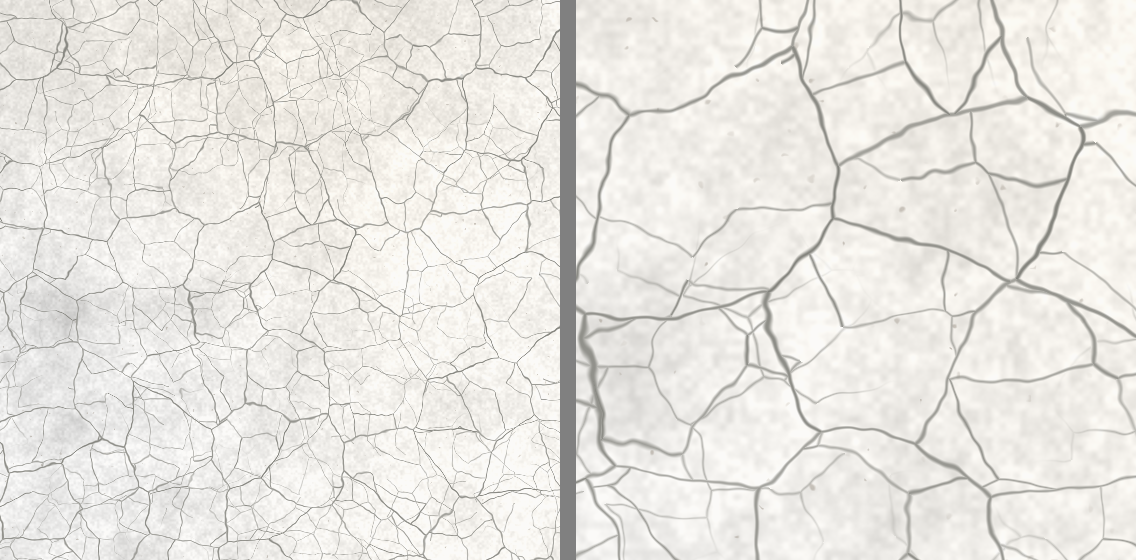
Left, the full canvas; right, a detail of the centre.
A three.js fragment shader for this texture:

```glsl
varying vec2 vUv;

// Crack network: cells per canvas side, half widths in canvas units
const float PLATE_FREQ = 8.2;
const float SPLIT_FREQ = 12.5;
const float HAIR_FREQ = 19.0;
const float PLATE_WIDTH = 0.00105;
const float SPLIT_WIDTH = 0.0008;
const float HAIR_WIDTH = 0.0006;
const float EDGE_SOFTNESS = 0.001;
const float CELL_JITTER = 0.88;
const float SPLIT_KEPT = 0.86;
const float HAIR_KEPT = 0.75;

// Surface
const vec3 PAINT = vec3(0.945, 0.936, 0.917);
const vec3 WARM_TINT = vec3(0.004, -0.004, -0.016);
const vec3 COOL_TINT = vec3(-0.024, -0.016, 0.0);
const vec3 CRACK = vec3(0.51, 0.51, 0.485);
const vec3 SPECK = vec3(0.68, 0.65, 0.61);
const float GRAIN_FREQ = 240.0;
const float GRAIN_AMOUNT = 0.10;
const float MOTTLE_AMOUNT = 0.13;
const float SHADE_AMOUNT = 0.035;
const float SPECK_FREQ = 62.0;
const float SPECK_SHARE = 0.2;
const float RIM_LIGHT = 0.02;

float hash1(vec2 p) {
  vec3 q = fract(vec3(p.xyx) * 0.1031);
  q += dot(q, q.yzx + 33.33);
  return fract((q.x + q.y) * q.z);
}

vec2 hash2(vec2 p) {
  vec3 q = fract(vec3(p.xyx) * vec3(0.1031, 0.1030, 0.0973));
  q += dot(q, q.yzx + 33.33);
  return fract((q.xx + q.yz) * q.zy);
}

float noise(vec2 p) {
  vec2 i = floor(p);
  vec2 f = fract(p);
  f = f * f * (3.0 - 2.0 * f);
  return mix(mix(hash1(i), hash1(i + vec2(1.0, 0.0)), f.x),
             mix(hash1(i + vec2(0.0, 1.0)), hash1(i + 1.0), f.x), f.y);
}

float fbm(vec2 p) {
  float sum = 0.0;
  float amp = 0.5;
  for (int i = 0; i < 4; i++) {
    sum += amp * noise(p);
    p = p * 2.03 + 17.7;
    amp *= 0.5;
  }
  return sum / 0.9375;
}

vec2 wobble(vec2 p) {
  return vec2(noise(p + 40.0), noise(p + 91.5)) - 0.5;
}

vec2 cellPoint(vec2 cell) {
  return cell + 0.5 + CELL_JITTER * (hash2(cell + 200.0) - 0.5);
}

// x: distance to nearest cell border, y: random of that border, zw: cell id
vec4 cellBorder(vec2 p) {
  vec2 base = floor(p);
  vec2 home = base;
  float nearest = 9.0;
  for (int y = -1; y <= 1; y++)
    for (int x = -1; x <= 1; x++) {
      vec2 cell = base + vec2(x, y);
      float d = length(cellPoint(cell) - p);
      if (d < nearest) { nearest = d; home = cell; }
    }
  vec2 toHome = cellPoint(home) - p;
  float border = 9.0;
  vec2 neighbour = home;
  for (int y = -2; y <= 2; y++)
    for (int x = -2; x <= 2; x++) {
      vec2 cell = home + vec2(x, y);
      vec2 gap = cellPoint(cell) - p - toHome;
      if (dot(gap, gap) > 0.0001) {
        float d = dot(toHome + 0.5 * gap, normalize(gap));
        if (d < border) { border = d; neighbour = cell; }
      }
    }
  return vec4(border, hash1(home + neighbour + 300.0), home);
}

float line(float d, float halfWidth) {
  return 1.0 - smoothstep(halfWidth - EDGE_SOFTNESS, halfWidth + EDGE_SOFTNESS, d);
}

void main() {
  // Bent and ragged crack paths
  vec2 p = vUv + 0.07 * wobble(vUv * 4.5) + 0.014 * wobble(vUv * 19.0)
         + 0.006 * wobble(vUv * 60.0) + 0.002 * wobble(vUv * 140.0);

  // Each level breaks up the plates of the level above
  vec4 plate = cellBorder(p * PLATE_FREQ);
  vec2 plateShift = floor(hash2(plate.zw + 70.0) * 50.0) + hash2(plate.zw + 9.0);
  vec4 split = cellBorder(p * SPLIT_FREQ + plateShift);
  vec4 hair = cellBorder(p * HAIR_FREQ + 55.0);
  float plateDist = plate.x / PLATE_FREQ;
  float splitDist = split.x / SPLIT_FREQ;
  float hairDist = hair.x / HAIR_FREQ;

  // Crack depth varies along and between the cracks
  float swell = 0.65 + 0.7 * noise(vUv * 11.0 + 5.0);
  float hairZone = smoothstep(0.38, 0.7, noise(vUv * 7.0 + 31.0));
  float plateCrack = line(plateDist, PLATE_WIDTH * swell) * mix(0.65, 1.0, plate.y);
  float splitCrack = line(splitDist, SPLIT_WIDTH * swell)
                   * step(split.y, SPLIT_KEPT) * mix(0.95, 0.4, split.y);
  float hairCrack = line(hairDist, HAIR_WIDTH * swell)
                  * step(hair.y, HAIR_KEPT) * 0.6 * hairZone;
  float crack = max(plateCrack, max(splitCrack, hairCrack));

  // Paint with broad shade, mottling, grain and lit rims
  float warm = smoothstep(0.75, 0.0, length(vUv - vec2(0.55, 0.85)));
  float cool = smoothstep(0.75, 0.1, length(vUv - vec2(0.05, 0.25)));
  vec3 color = PAINT + warm * WARM_TINT + cool * COOL_TINT;
  color += SHADE_AMOUNT * (vUv.x - 0.3 - 0.8 * smoothstep(0.5, 1.0, vUv.y));
  color += MOTTLE_AMOUNT * (fbm(vUv * 11.0) - 0.5);
  color += GRAIN_AMOUNT * (fbm(vUv * GRAIN_FREQ * 0.35) - 0.5);
  color += GRAIN_AMOUNT * 0.7 * (noise(vUv * GRAIN_FREQ) - 0.5);
  color -= 0.09 * cool * smoothstep(0.5, 0.8, fbm(vUv * 9.0 + 60.0));
  color += RIM_LIGHT * exp(-min(plateDist, splitDist) / 0.004);

  // Scattered pits of uneven shape and depth
  vec2 speckUv = (vUv + 0.003 * wobble(vUv * 300.0)) * SPECK_FREQ;
  vec2 speckCell = floor(speckUv);
  vec2 speckPos = 0.25 + 0.5 * hash2(speckCell + 400.0);
  float speckSize = mix(0.02, 0.11, hash1(speckCell + 500.0));
  float speckDist = length(fract(speckUv) - speckPos);
  float speck = (1.0 - smoothstep(speckSize * 0.4, speckSize + 0.05, speckDist))
              * step(hash1(speckCell + 600.0), SPECK_SHARE);
  color = mix(color, SPECK, 0.65 * speck * hash1(speckCell + 700.0));

  color = min(color, vec3(0.985, 0.98, 0.972));
  gl_FragColor = vec4(mix(color, CRACK, crack), 1.0);
}
```
